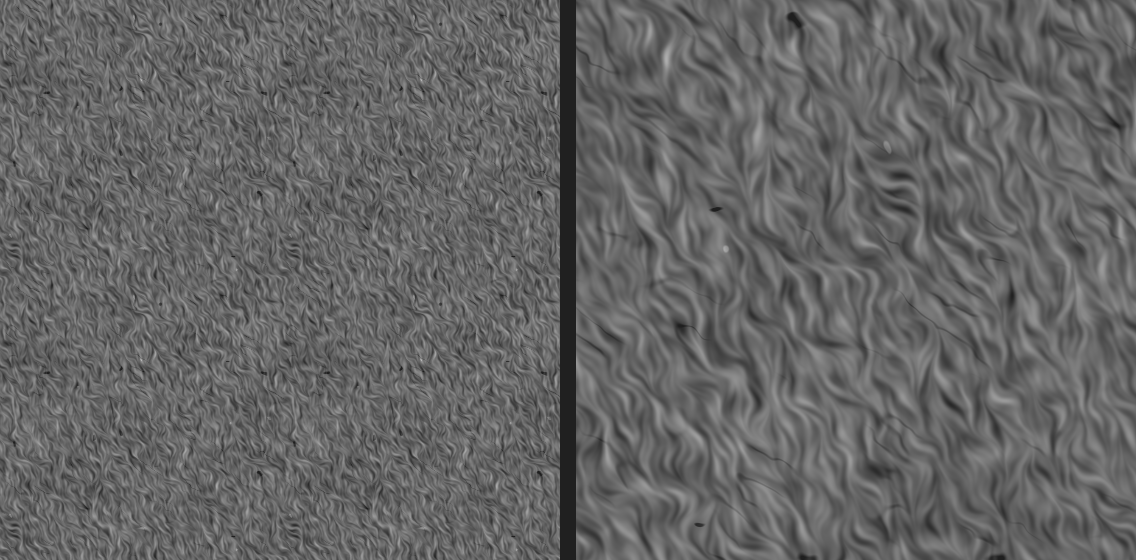
Left: the whole. Right: its middle third, enlarged.
This texture is drawn by a WebGL 2 fragment shader. Its source:

```glsl
#version 300 es
precision highp float;
// Rough grey stone with a brushed, painterly grain, in two by two equal tiles.
// Wrapping gradient noise is smeared along a swirling flow to form the strokes,
// then laid over embossed lumps, thin leaning creases, dark pits and pale flecks.

uniform vec2 u_resolution;
out vec4 fragColor;

const float REPEATS = 2.0;
const float STONE_GREY = 0.402;
const vec2 LIGHT_DIR = vec2(-0.6, 0.8);
const int STROKE_STEPS = 8;
const float STROKE_STEP = 0.003;

vec2 hash2(vec2 p) {
  vec3 q = fract(p.xyx * vec3(0.1031, 0.1030, 0.0973));
  q += dot(q, q.yzx + 33.33);
  return fract((q.xx + q.yz) * q.zy);
}

// Gradient at one lattice corner, dotted with the offset from that corner
float corner(vec2 cell, vec2 offset, vec2 period, float seed) {
  float a = 6.28318 * hash2(mod(cell, period) + seed).x;
  return dot(vec2(cos(a), sin(a)), offset);
}

// Gradient noise over the unit tile, wrapping after period cells
float noise(vec2 p, vec2 period, float seed) {
  p *= period;
  vec2 i = floor(p), f = p - i;
  vec2 w = f * f * f * (f * (f * 6.0 - 15.0) + 10.0);
  vec2 e = vec2(1.0, 0.0);
  float low = mix(corner(i, f, period, seed),
                  corner(i + e.xy, f - e.xy, period, seed), w.x);
  float high = mix(corner(i + e.yx, f - e.yx, period, seed),
                   corner(i + e.xx, f - e.xx, period, seed), w.x);
  return mix(low, high, w.y);
}

// A whole-number shear leans features to the left and still wraps
vec2 lean(vec2 p) {
  return vec2(p.x + p.y, p.y);
}

// Direction of the brush strokes: steep, leaning left, with swirls
vec2 flow(vec2 p) {
  float a = 2.0 + 1.2 * noise(p, vec2(13.0), 11.0) + 1.5 * noise(p, vec2(30.0), 23.0);
  return vec2(cos(a), sin(a));
}

float grain(vec2 p) {
  return 0.55 * noise(p, vec2(100.0), 37.0) + 0.3 * noise(p, vec2(46.0), 41.0);
}

// Grain averaged along the flow, both ways from p
float strokes(vec2 p) {
  float sum = grain(p), total = 1.0;
  for (int side = -1; side <= 1; side += 2) {
    vec2 q = p;
    for (int i = 1; i <= STROKE_STEPS; i++) {
      q += float(side) * STROKE_STEP * flow(q);
      float weight = 1.0 - float(i) / float(STROKE_STEPS + 1);
      sum += weight * grain(q);
      total += weight;
    }
  }
  return sum / total;
}

float height(vec2 p) {
  vec2 q = lean(p);
  return 0.6 * noise(q, vec2(10.0, 7.0), 53.0)
       + 0.4 * noise(q, vec2(22.0, 15.0), 61.0)
       + 0.3 * noise(p, vec2(40.0), 67.0);
}

// Slopes facing the light are bright, those turned away dark
float relief(vec2 p, float reach) {
  return height(p - LIGHT_DIR * reach) - height(p + LIGHT_DIR * reach);
}

// Thin dark lines where noise crosses zero, in patches only
float creases(vec2 p) {
  float line = 1.0 - smoothstep(0.0, 0.07, abs(noise(lean(p), vec2(18.0, 11.0), 71.0)));
  return line * smoothstep(0.05, 0.35, noise(p, vec2(11.0), 79.0));
}

// Small tilted ovals in some cells of a wrapping grid
float spots(vec2 p, float count, float chance, float size, float seed) {
  p *= count;
  vec2 id = mod(floor(p), count) + seed;
  vec2 pick = hash2(id), centre = 0.3 + 0.4 * hash2(id + 17.0);
  vec2 d = fract(p) - centre;
  float a = 3.14159 * pick.y;
  d = mat2(cos(a), -sin(a), sin(a), cos(a)) * d * vec2(1.0, 1.9);
  float oval = 1.0 - smoothstep(0.45, 1.0, length(d) / (size * (0.6 + 0.6 * pick.y)));
  return oval * step(pick.x, chance);
}

void main() {
  vec2 p = gl_FragCoord.xy / u_resolution * REPEATS;
  vec2 brushed = p + 0.012 * noise(p, vec2(48.0), 83.0) * flow(p);

  float grey = STONE_GREY + strokes(p);
  grey += 0.05 * noise(p, vec2(5.0), 89.0) + 0.06 * height(brushed);
  grey += 0.18 * relief(brushed, 0.006);
  grey -= 0.1 * creases(brushed);
  grey -= 0.22 * spots(brushed, 8.0, 0.22, 0.11, 97.0);
  grey += 0.16 * spots(brushed, 9.0, 0.1, 0.08, 131.0);

  fragColor = vec4(vec3(clamp(grey, 0.12, 0.72)), 1.0);
}
```
